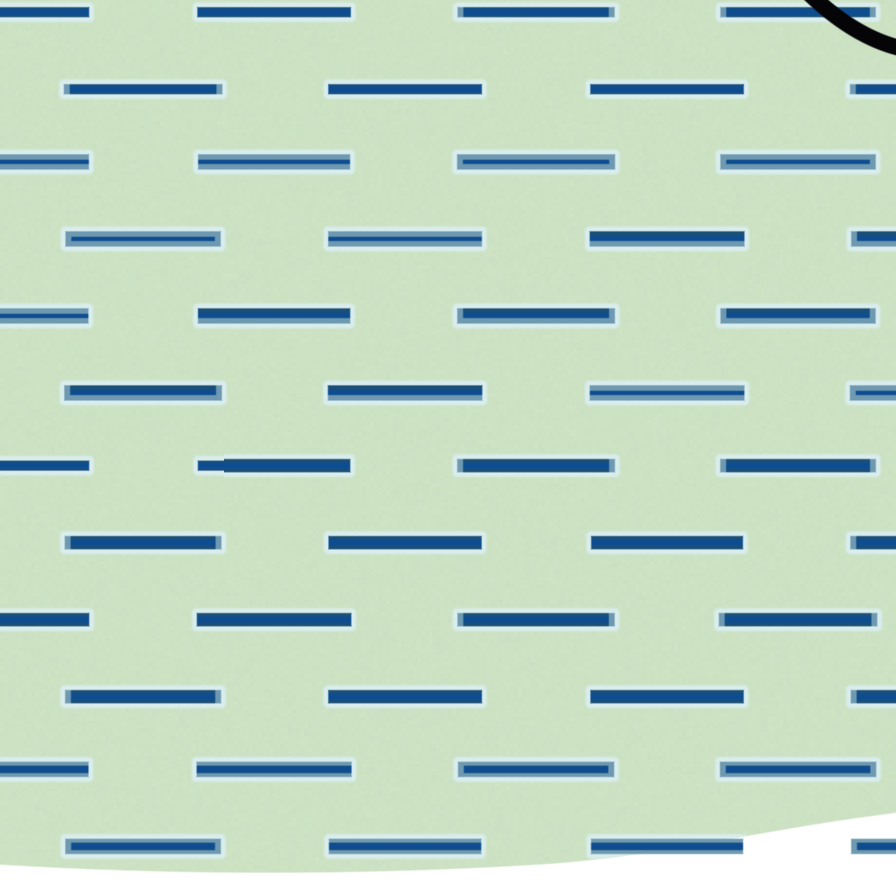
Reproduce this pattern procedurally as a WebGL 1 fragment shader.

```glsl
precision highp float;

uniform vec2 u_resolution;

// Sine-free hash
float hash(vec2 p) {
  vec3 q = fract(vec3(p.xyx) * 0.1031);
  q += dot(q, q.yzx + 33.33);
  return fract((q.x + q.y) * q.z);
}

float boxDistance(vec2 p, vec2 halfSize) {
  vec2 d = abs(p) - halfSize;
  return length(max(d, 0.0)) + min(max(d.x, d.y), 0.0);
}

// Coverage of the interval from lo to hi
float band(float v, float lo, float hi, float soft) {
  return smoothstep(lo - soft, lo + soft, v) * (1.0 - smoothstep(hi - soft, hi + soft, v));
}

// Green ground with a curved white margin below
vec3 ground(vec2 uv, float soft) {
  vec3 green = vec3(0.80, 0.885, 0.765) + 0.010 * (hash(floor(uv * 230.0)) - 0.5);
  float bent = uv.x - 0.3;
  float shore = 0.026 + 0.1 * bent * bent + 0.018 * smoothstep(0.6, 0.97, uv.x);
  return mix(vec3(1.0), green, smoothstep(-soft, soft, uv.y - shore));
}

// Staggered rows of dashes, counted from the top
vec3 addDashes(vec3 color, vec2 uv, float soft) {
  float down = 1.0 - uv.y;
  float row = floor((down - 0.013) / 0.08475 + 0.5);
  float odd = mod(row, 2.0);
  float slot = 2.0 * floor((uv.x - 0.0135) / 0.2924 - 0.5 * odd + 0.5) + odd;
  float rowShift = 0.0012 * mod(row + 2.0, 4.0) - 0.0018;
  vec2 p = vec2(uv.x - 0.0135 - 0.1462 * slot, down - 0.013 - 0.08475 * row - rowShift);

  // Wear drifts along the rows
  float drift = row + 2.0 * uv.x;
  bool late = row > 9.5;
  bool thin = row < 1.5 || (row < 6.5 && row > 5.5 && drift < 6.5);
  bool fadedBelow = late || (row > 1.5 && row < 5.5);
  bool fadedAbove = late || (row > 1.5 && drift < 4.2)
                 || (row > 4.5 && row < 5.5 && drift > 6.3);
  bool fadedEnds = mod(slot, 3.0) == 1.0 || mod(slot, 5.0) == 1.0;

  float halfHeight = thin ? 0.0056 : (fadedBelow ? 0.0085 : 0.0074);
  float halfWidth = 0.0855 + 0.002 * (hash(vec2(slot, row) + 7.0) - 0.5);
  if (fadedEnds) halfWidth += 0.002;
  float d = boxDistance(p, vec2(halfWidth, halfHeight));

  // Dark core inside the pale strip
  float coreHalf = late ? 0.0042 : 0.0024;
  float coreTop = fadedAbove ? -coreHalf : -0.02;
  float coreBottom = fadedBelow ? coreHalf : 0.02;
  float coreWidth = fadedEnds ? halfWidth - 0.0065 : 0.2;
  float core = band(p.y, coreTop, coreBottom, soft)
             * band(p.x, -coreWidth, coreWidth, soft);
  vec3 deep = mix(vec3(0.05, 0.30, 0.57), vec3(0.11, 0.31, 0.46),
                  smoothstep(0.001, 0.006, abs(p.y)));
  vec3 ink = mix(vec3(0.43, 0.60, 0.69), deep, core);

  // Light halo, then the dash
  float halo = 1.0 - smoothstep(0.003, 0.0075, d);
  color = mix(color, max(color, vec3(0.85, 0.93, 0.93)), halo);
  return mix(color, ink, 1.0 - smoothstep(-soft, soft, d));
}

// Black contour crossing the upper right corner
vec3 addContour(vec3 color, vec2 uv, float soft) {
  float t = uv.x - 0.911;
  float slope = 7.0 * t - 0.9;
  float d = abs(uv.y - (1.0 - 0.9 * t + 3.5 * t * t)) / sqrt(1.0 + slope * slope) - 0.009;
  float ink = (1.0 - smoothstep(-soft, soft, d)) * step(0.87, uv.x);
  return mix(color, vec3(0.02, 0.02, 0.03), ink);
}

void main() {
  vec2 uv = gl_FragCoord.xy / u_resolution;
  float soft = max(0.75 / min(u_resolution.x, u_resolution.y), 0.0013);
  vec3 color = ground(uv, soft);
  color = addDashes(color, uv, soft);
  color = addContour(color, uv, soft);
  gl_FragColor = vec4(color, 1.0);
}
```
